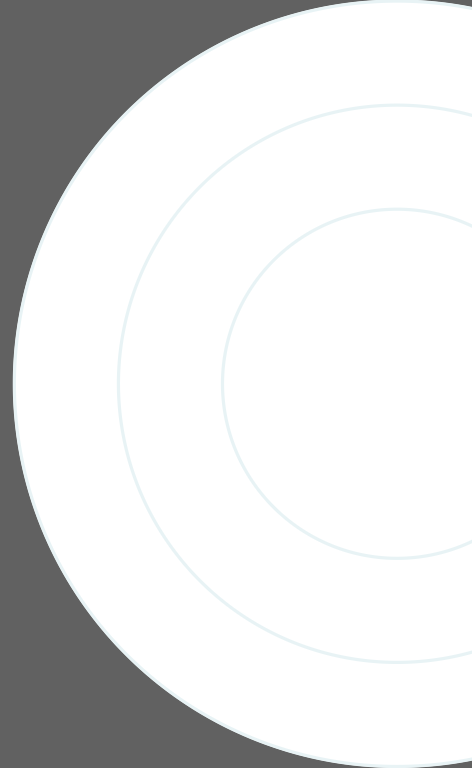
A Shadertoy shader for this background:

```glsl
// Coverage of the region where the signed distance d is negative
float fill(float d, float pixel) {
    return clamp(0.5 - d / pixel, 0.0, 1.0);
}

void mainImage(out vec4 fragColor, in vec2 fragCoord) {
    float pixel = 1.0 / iResolution.y;
    vec2 uv = fragCoord * pixel;
    float radius = length(uv - vec2(0.517, 0.5003));

    vec3 gray = vec3(0.38);
    vec3 paleBlue = vec3(0.91, 0.953, 0.961);

    // White disc on gray
    vec3 color = mix(gray, vec3(1.0), fill(radius - 0.5, pixel));

    // Evenly spaced concentric rings, the last one rimming the disc
    for (int i = 0; i < 3; i++) {
        float ringRadius = 0.2273 + 0.1355 * float(i);
        float ring = abs(radius - ringRadius) - 0.0021;
        color = mix(color, paleBlue, fill(ring, pixel));
    }

    fragColor = vec4(color, 1.0);
}
```
